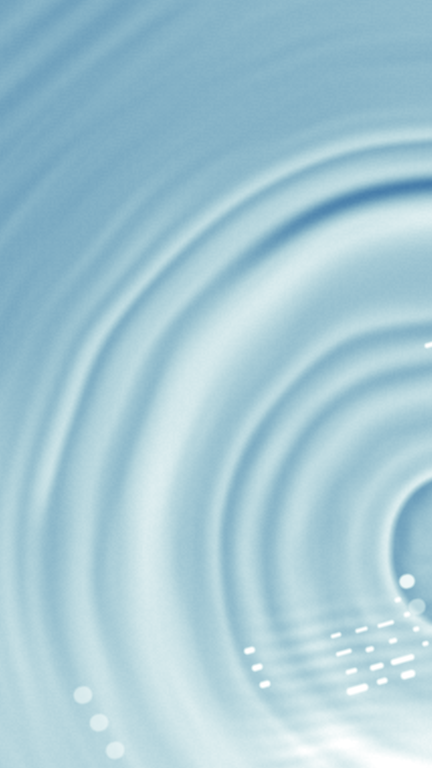
A WebGL 2 fragment shader for this texture:

```glsl
#version 300 es
precision highp float;
uniform vec2 u_resolution;
out vec4 fragColor;

float hash(vec2 p) {
    return fract(sin(dot(p, vec2(127.1, 311.7))) * 43758.5453);
}

float noise(vec2 p) {
    vec2 i = floor(p), f = fract(p);
    f = f * f * (3.0 - 2.0 * f);
    return mix(mix(hash(i), hash(i + vec2(1, 0)), f.x),
               mix(hash(i + vec2(0, 1)), hash(i + vec2(1, 1)), f.x), f.y);
}

// Soft ridge with separate inner and outer falloff
float ridge(float r, float at, float inner, float outer) {
    float x = (r - at) / (r < at ? inner : outer);
    return exp(-x * x);
}

// Antialiased rounded dash, slightly tilted
float dash(vec2 p, vec2 center, float halfLength, float radius) {
    vec2 q = p - center, axis = vec2(0.96, 0.28);
    q -= axis * clamp(dot(q, axis), -halfLength, halfLength);
    float edge = 0.0015 + 0.7 / u_resolution.y;
    return smoothstep(edge, -edge, length(q) - radius);
}

float ripples(float r, float rise, float low) {
    float top = smoothstep(0.72, 0.98, rise);
    float side = 1.0 - smoothstep(0.7, 0.95, rise);
    float t = 0.0;
    // Outer fine rings, softer where the water is low
    t += 0.05 * side * ridge(r, 0.632, 0.012, 0.016);
    t += 0.07 * side * ridge(r, 0.588, 0.012, 0.014);
    t -= 0.04 * side * ridge(r, 0.570, 0.010, 0.008);
    t += mix(0.14, 0.03, low) * ridge(r, 0.549, 0.007, 0.014);
    t -= mix(0.10, 0.08, low) * ridge(r, 0.534, mix(0.012, 0.018, low), mix(0.006, 0.018, low));
    t += 0.10 * ridge(r, 0.493, 0.014, 0.022);
    // Broad trough and crest
    t -= (0.09 - 0.04 * low + 0.27 * top) * ridge(r, 0.466, 0.021, 0.016);
    t += 0.20 * ridge(r, 0.410, 0.034, 0.036);
    // Inner rings, led by a thin bright edge
    t -= 0.05 * ridge(r, 0.352, 0.020, 0.025);
    t += 0.10 * ridge(r, 0.321, 0.007, 0.012);
    t -= 0.11 * ridge(r, 0.306, 0.013, 0.009);
    t += 0.10 * ridge(r, 0.277, 0.014, 0.014);
    t -= 0.10 * ridge(r, 0.253, 0.013, 0.011);
    t += 0.11 * ridge(r, 0.220, 0.022, 0.016);
    t -= 0.05 * ridge(r, 0.178, 0.014, 0.018);
    t += 0.08 * ridge(r, 0.140, 0.020, 0.016);
    // Sharp central rim
    t += 0.22 * ridge(r, 0.098, 0.005, 0.012);
    t -= 0.19 * ridge(r, 0.085, 0.022, 0.005);
    return t;
}

void main() {
    vec2 p = gl_FragCoord.xy / u_resolution.y;

    // Circular waves stretched towards the top
    vec2 d = p - vec2(0.6, 0.271);
    float r = length(d);
    float rise = max(d.y, 0.0) / max(r, 0.001);
    float bulge = 0.045 * pow(rise, 4.0) * ridge(r, 0.417, 0.065, 0.1);
    bulge += 0.038 * rise * rise * ridge(r, 0.0, 0.14, 0.14);
    float wave = r - bulge + 0.010 * (noise(p * 9.0) - 0.5);

    // Broad light across the water
    float outside = mix(0.50, 0.70, smoothstep(0.60, 0.22, p.y)) + 0.10 * p.x;
    float inside = mix(0.64, 0.74, smoothstep(0.32, 0.04, p.y));
    float tone = mix(outside, inside, smoothstep(0.63, 0.49, wave));
    float low = smoothstep(0.39, 0.29, p.y);
    tone += ripples(wave, rise, low) * mix(0.4, 1.0, smoothstep(0.0, 0.34, p.y));

    // Diagonal shadows in the upper corner
    float u = 0.65 * p.x + 0.76 * (1.0 - p.y);
    float corner = smoothstep(0.34, 0.06, u) * smoothstep(0.45, 0.1, p.x);
    tone -= 0.035 * corner * (0.4 + cos((u - 0.11) * 125.0));

    // Fine crossing ripples and the bright lower right
    float cross = smoothstep(0.25, 0.16, p.y) * smoothstep(0.27, 0.42, p.x);
    float phase = (p.y - 0.22 * p.x + 0.1 * p.x * p.x) * 270.0;
    tone += 0.05 * cross * noise(p * 13.0 + 3.0) * sin(phase + 5.0 * noise(p * 11.0));
    float glow = smoothstep(0.11, 0.0, p.y) * smoothstep(0.2, 0.5, p.x);
    tone += glow * (0.12 + 0.25 * noise(p * vec2(14.0, 32.0)));

    // Streaks along the rings and light grain
    float angle = atan(d.y, -d.x);
    tone += 0.05 * (noise(vec2(angle * 4.0, wave * 70.0)) - 0.5);
    tone += 0.025 * (noise(p * 380.0) - 0.5);

    // Rows of sparkling dashes
    float shine = 0.0;
    for (int j = 0; j < 4; j++) {
        for (int k = 0; k < 3; k++) {
            vec2 id = vec2(j, k);
            vec2 at = vec2(0.440, 0.171) + id.x * vec2(0.009, -0.023) + id.y * vec2(0.032, 0.009);
            at += 0.005 * (vec2(hash(id), hash(id + 7.0)) - 0.5);
            float size = 0.0025 + 0.0008 * id.x * hash(id + 5.0);
            shine = max(shine, dash(p, at, 0.002 + 0.011 * hash(id + 3.0), size));
        }
    }

    // Short chains of droplets
    for (int i = 0; i < 4; i++) {
        float n = float(i);
        if (i < 3) {
            shine = max(shine, dash(p, vec2(0.325 + 0.010 * n, 0.153 - 0.022 * n), 0.003, 0.004));
            vec2 pale = vec2(0.108 + 0.021 * n, 0.095 - 0.036 * n);
            shine = max(shine, 0.5 * dash(p, pale, 0.001, 0.011));
        }
        shine = max(shine, dash(p, vec2(0.518 + 0.012 * n, 0.219 - 0.019 * n), 0.001, 0.003));
    }
    shine = max(shine, 0.85 * dash(p, vec2(0.530, 0.243), 0.001, 0.009));
    shine = max(shine, 0.45 * dash(p, vec2(0.543, 0.210), 0.001, 0.010));
    shine = max(shine, dash(p, vec2(0.560, 0.551), 0.004, 0.003));

    // Blue to white water palette
    tone = mix(clamp(tone, 0.15, 1.0), 1.0, shine);
    float depth = 1.0 - tone;
    vec3 absorbed = vec3(depth, 0.48 * depth + 0.31 * depth * depth, 0.46 * depth);
    fragColor = vec4(1.0 - absorbed, 1.0);
}
```
